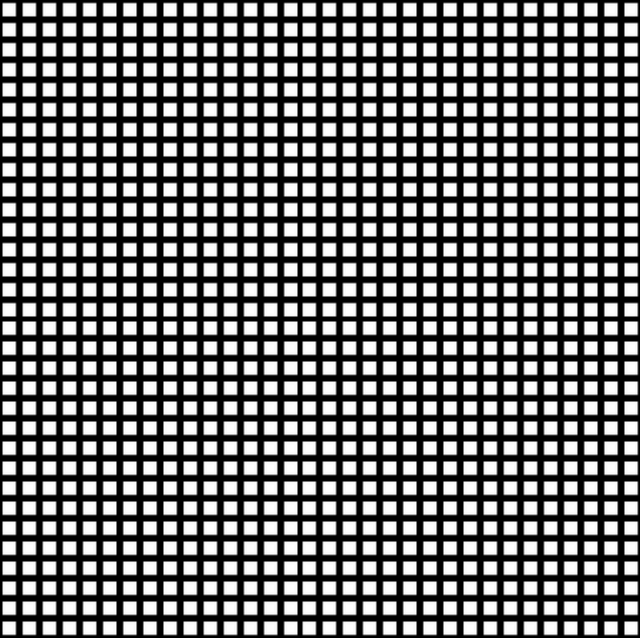
Write a WebGL 2 fragment shader that draws this pattern.

```glsl
#version 300 es
precision highp float;
// Black lattice over 32 by 32 soft white squares.
// Each axis folds into cells around the nearest square centre; past a seam the
// cells shift back a little, which leaves one narrower bar each way.

uniform vec2 u_resolution;
out vec4 fragColor;

// All lengths are fractions of the canvas width and height.
const vec2 PITCH = vec2(0.031426, 0.031353);        // centre to centre
const vec2 FIRST_CENTRE = vec2(0.01445, 0.01529);   // lower left square
const vec2 SEAM = vec2(0.4688, 0.5);                // where the lattice slips
const vec2 SEAM_SHIFT = vec2(0.00254, 0.00245);     // how far it slips back
const vec2 HALF_SIDE = vec2(0.01042, 0.01046);      // half a square
const vec2 SOFTNESS = vec2(0.00305, 0.00306);       // width of the edge ramp
const vec2 RIM_INSET = vec2(0.0037, 0.0037);        // faint line inside the edge
const vec2 RIM_WIDTH = vec2(0.0020, 0.0020);
const float RIM_STRENGTH = 0.02;
const vec3 BAR_COLOR = vec3(0.0);
const vec3 SQUARE_COLOR = vec3(0.995);

// Distance along each axis to the nearest square centre.
vec2 centreDistance(vec2 uv) {
    vec2 shifted = uv - FIRST_CENTRE + step(SEAM, uv) * SEAM_SHIFT;
    vec2 cell = fract(shifted / PITCH + 0.5) - 0.5;
    return abs(cell) * PITCH;
}

void main() {
    vec2 uv = gl_FragCoord.xy / u_resolution;
    vec2 inside = HALF_SIDE - centreDistance(uv);

    // Soft coverage, never sharper than one pixel
    vec2 ramp = max(SOFTNESS, 1.0 / u_resolution);
    vec2 cover = clamp(inside / ramp + 0.5, 0.0, 1.0);
    float square = cover.x * cover.y;

    // Slight shade just inside the edges
    vec2 rim = 1.0 - smoothstep(vec2(0.0), RIM_WIDTH, abs(inside - RIM_INSET));
    float shade = 1.0 - RIM_STRENGTH * max(rim.x, rim.y);

    fragColor = vec4(mix(BAR_COLOR, SQUARE_COLOR * shade, square), 1.0);
}
```
